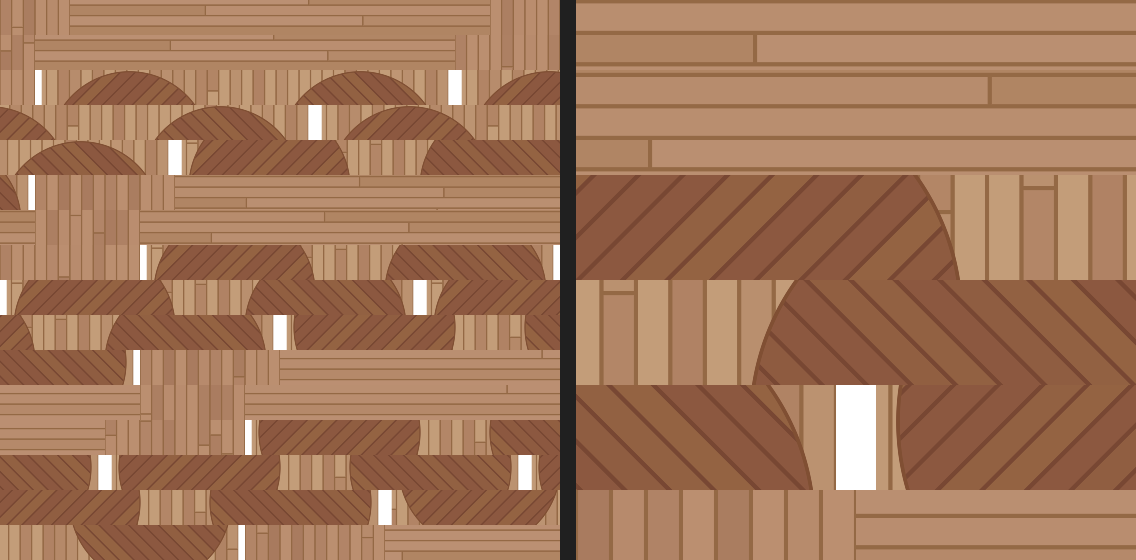
Left: the whole. Right: its middle third, enlarged.
Write a Shadertoy shader that draws this pattern.

```glsl
// Parquet of wooden planks and hatched discs, cut into strips and wrapped row after row like a tape.

float hash(float n) {
    return fract(sin(n * 127.1 + 3.7) * 43758.5);
}

// Coverage of a line of the given half width at distance d.
float stroke(float d, float halfWidth, float px) {
    return 1.0 - smoothstep(halfWidth - 0.5 * px, halfWidth + 0.5 * px, abs(d));
}

// Distance to the nearest multiple of the step.
float gridDistance(float x, float stepSize) {
    return abs(fract(x / stepSize + 0.5) - 0.5) * stepSize;
}

// Boards lie along p.x and stack along p.y; a board may have one butt joint within the span.
vec3 planks(vec2 p, float width, float span, float seed, vec3 dark, vec3 light, float px) {
    float board = floor(p.y / width) + seed;
    float joint = span * hash(board + 0.37);
    float tone = hash(board * 1.7 + 5.0 * step(joint, p.x));
    vec3 color = mix(dark, light, smoothstep(0.0, 0.6, tone));
    float seam = min(gridDistance(p.y, width), abs(p.x - joint));
    return mix(color, vec3(0.58, 0.41, 0.27), stroke(seam, 0.02, px));
}

// Diagonal boards inside a disc.
vec3 hatching(vec2 p, float slant, float px) {
    float across = (p.x + slant * p.y) * 0.7071;
    float tone = hash(floor(across / 0.3) + slant * 7.0);
    vec3 color = mix(vec3(0.55, 0.345, 0.25), vec3(0.58, 0.39, 0.26), smoothstep(0.55, 0.75, tone));
    return mix(color, vec3(0.47, 0.28, 0.20), stroke(gridDistance(across, 0.3), 0.021, px));
}

// One strip of a panel: upright boards, two discs and white end margins.
vec3 discPanel(vec2 p, float px) {
    vec3 color = planks(p.yx, 0.328, 9.0, 40.0, vec3(0.69, 0.51, 0.39), vec3(0.765, 0.615, 0.475), px);
    float side = p.x < 6.0 ? 1.0 : -1.0;
    vec2 q = p - vec2(6.0 - 3.3 * side, 2.35);
    float disc = length(q) - 2.3;
    color = mix(color, hatching(q, side, px), 1.0 - smoothstep(-0.5 * px, 0.5 * px, disc));
    color = mix(color, vec3(0.50, 0.31, 0.20), stroke(disc, 0.018, px));
    float margin = min(p.x, 12.0 - p.x) - 0.19;
    return mix(vec3(1.0), color, smoothstep(-0.5 * px, 0.5 * px, margin));
}

void mainImage(out vec4 fragColor, in vec2 fragCoord) {
    vec2 p = fragCoord / iResolution.xy * 16.0;
    p.y = 16.0 - p.y;
    float px = 16.0 / min(iResolution.x, iResolution.y);

    // Tape position: 16 cells per row, repeating every 83 cells.
    float tape = p.x + 16.0 * floor(p.y) - 33.0;
    float section = floor(tape / 83.0);
    float u = tape - 83.0 * section;
    float y = fract(p.y);

    vec3 color;
    if (u < 48.0) {
        // Four disc panels, the last one strip ahead
        float panel = floor(u / 12.0);
        float strip = section + floor((panel + 1.0) / 4.0);
        color = discPanel(vec2(u - 12.0 * panel, strip + y), px);
    } else {
        // Long level boards between blocks of upright boards
        float start = u < 64.0 ? 52.0 : 67.0;
        float along = u - start;
        if (along >= 0.0 && along < 12.0) {
            color = planks(vec2(along, y + section + 0.854), 0.3, 18.0, 11.0,
                           vec3(0.69, 0.52, 0.39), vec3(0.735, 0.565, 0.45), px);
        } else {
            color = planks(vec2(y + section + 1.0, u - 48.0), 0.3333, 8.0, 90.0,
                           vec3(0.66, 0.48, 0.37), vec3(0.735, 0.56, 0.44), px);
        }
    }
    fragColor = vec4(color, 1.0);
}
```
